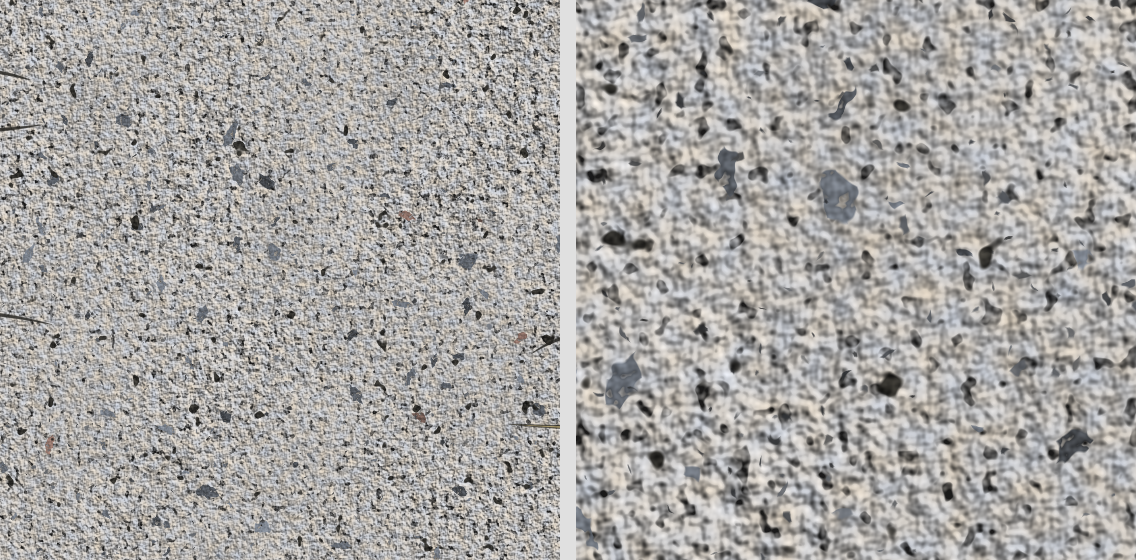
Left, the full canvas; right, a detail of the centre.
Give the GLSL for this texture, as a Shadertoy shader.

```glsl
// Weathered concrete: sunlit gritty mortar with pits, cavities and slate chips.
// Gradient noise gives the relief; hashed polygons in jittered cells give the
// chips and specks; a few curved strands of dry grass lie at the sides.

const vec3  MORTAR_TINT = vec3(1.012, 0.998, 0.984);
const vec3  SLATE_TINT  = vec3(0.93, 0.99, 1.08);
const vec3  RUST_TINT   = vec3(1.25, 0.97, 0.88);
const vec3  CAVITY_DARK = vec3(0.13, 0.125, 0.11);
const vec3  STRAW       = vec3(0.66, 0.59, 0.38);
const vec3  STRAND_DARK = vec3(0.15, 0.145, 0.13);
const vec2  LIGHT_DIR   = vec2(0.6, 0.8);
const float BASE_TONE     = 0.695;
const float GRAIN_ALBEDO  = 0.06;
const float GRAIN_RELIEF  = 0.085;
const float LUMP_RELIEF   = 0.055;
const float PIT_DEPTH     = 0.36;
const float CHIP_CELLS    = 18.0;
const float SPECK_CELLS   = 55.0;
const float EDGE_SOFTNESS = 0.001;
const float TAU = 6.28319;

vec2 hash2(vec2 cell) {
    uvec2 q = uvec2(ivec2(cell) + 32768);
    q = q * 1664525u + 1013904223u;
    q.x += q.y * 1664525u;
    q.y += q.x * 1664525u;
    q ^= q >> 16u;
    q.x += q.y * 1664525u;
    q.y += q.x * 1664525u;
    q ^= q >> 16u;
    return vec2(q >> 8u) / 16777216.0;
}

float cornerSlope(vec2 cell, vec2 offset) {
    float angle = TAU * hash2(cell).x;
    return dot(vec2(cos(angle), sin(angle)), offset);
}

// Gradient noise scaled to roughly unit variance
float noise(vec2 p) {
    vec2 i = floor(p), f = p - i;
    vec2 u = f * f * f * (f * (f * 6.0 - 15.0) + 10.0);
    vec2 e = vec2(1.0, 0.0);
    float low  = mix(cornerSlope(i, f), cornerSlope(i + e.xy, f - e.xy), u.x);
    float high = mix(cornerSlope(i + e.yx, f - e.yx), cornerSlope(i + e.xx, f - e.xx), u.x);
    return 4.5 * mix(low, high, u.y);
}

float grainHeight(vec2 p) {
    return 0.6 * noise(p * 85.0) + 0.55 * noise(p * 170.0 + 31.0) + 0.4 * noise(p * 290.0 + 67.0);
}

float lumpHeight(vec2 p) {
    return noise(p * vec2(36.0, 17.0) + 11.0) + 0.5 * noise(p * vec2(62.0, 40.0) + 5.0);
}

float cavityField(vec2 p) {
    return noise(p * vec2(27.0, 24.0) + 83.0) + 0.5 * noise(p * 72.0 + 19.0);
}

// Angular chips: x is coverage, y a random shade, z a random kind
vec3 chips(vec2 p, float cells, float share, vec2 sizes, float soft) {
    vec3 result = vec3(0.0);
    vec2 home = floor(p * cells);
    for (int n = 0; n < 9; n++) {
        vec2 cell = home + vec2(n % 3, n / 3) - 1.0;
        vec2 seed = cell + cells * 40.0;
        vec2 kind = hash2(seed + 301.0);
        if (kind.x > share) continue;
        vec2 form = hash2(seed + 607.0);
        vec2 turn = hash2(seed + 911.0);
        float size = mix(sizes.x, sizes.y, form.x * form.x * form.x);
        float c = cos(TAU * turn.x), s = sin(TAU * turn.x);
        vec2 q = mat2(c, s, -s, c) * (p - (cell + hash2(seed)) / cells) / size;
        q.y *= mix(1.1, 2.7, form.y);
        float d = -1.0;
        for (int k = 0; k < 6; k++) {
            vec2 side = hash2(seed + 1300.0 + float(k) * 77.0);
            float angle = TAU * (float(k) + 0.8 * side.x) / 6.0;
            d = max(d, dot(q, vec2(cos(angle), sin(angle))) - mix(0.5, 1.05, side.y));
        }
        float cover = 1.0 - smoothstep(-soft, soft, d * size);
        if (cover > result.x) result = vec3(cover, turn.y, kind.x / share);
    }
    return result;
}

void mainImage(out vec4 fragColor, in vec2 fragCoord) {
    vec2 p = fragCoord / iResolution.y;
    float width = iResolution.x / iResolution.y;
    float soft = max(EDGE_SOFTNESS, 0.8 / iResolution.y);

    // Mortar, rougher in patches and towards the sides
    float sides = abs(2.0 * p.x / width - 1.0);
    float rough = clamp(0.35 + 0.25 * noise(p * 4.0 + 7.0) + 0.35 * sides, 0.1, 1.0);
    float grain = grainHeight(p);
    float relief = grain - grainHeight(p + LIGHT_DIR * 0.0032);
    float lumps = lumpHeight(p) - lumpHeight(p + LIGHT_DIR * 0.009);
    float tone = BASE_TONE + 0.012 * noise(p * 9.0 + 3.0);
    tone += (0.8 + 0.4 * rough) * (GRAIN_ALBEDO * grain + GRAIN_RELIEF * relief);
    tone += LUMP_RELIEF * rough * lumps;

    // Pits and the pale rims of cavities
    float pitField = noise(p * vec2(82.0, 70.0) + 47.0) + 0.5 * noise(p * 165.0 + 13.0);
    tone -= PIT_DEPTH * smoothstep(1.1, 2.1, pitField + 0.4 * (rough - 0.5));
    tone += 0.09 * smoothstep(1.4, 2.2, cavityField(p + LIGHT_DIR * 0.009)) * rough;
    tone = min(tone, 0.80 + 0.35 * max(tone - 0.80, 0.0));
    vec3 color = max(tone, 0.1) * (MORTAR_TINT + vec3(0.018, 0.003, -0.02) * noise(p * 60.0 + 91.0));

    // Slate chips and dark specks, partly worn over by mortar
    vec2 warped = p + 0.0009 * vec2(noise(p * 120.0), noise(p * 120.0 + 50.0));
    vec3 chip = chips(warped, CHIP_CELLS, 0.45, vec2(0.005, 0.023), soft);
    vec3 tint = chip.z > 0.95 ? RUST_TINT : SLATE_TINT;
    float chipTone = mix(0.22, 0.52, chip.y) + 0.035 * grain + 0.02 * relief;
    color = mix(color, chipTone * tint, chip.x * smoothstep(-1.7, -0.7, grain) * 0.92);
    vec3 speck = chips(warped, SPECK_CELLS, 0.35, vec2(0.0018, 0.0055), soft);
    color = mix(color, mix(0.14, 0.46, speck.y) * mix(vec3(1.0), SLATE_TINT, speck.z), 0.85 * speck.x);

    // Deep shadowed cavities
    float cavity = smoothstep(2.15, 2.65, cavityField(p) + 0.5 * (rough - 0.5));
    color = mix(color, CAVITY_DARK * (1.0 + 0.3 * grain), 0.9 * cavity);

    // Dry strands entering from alternate sides
    for (int i = 0; i < 5; i++) {
        vec2 place = hash2(vec2(i, 71)), bend = hash2(vec2(i, 137));
        float reach = mix(0.045, 0.095, bend.x);
        float along = (i % 2 == 0 ? p.x : width - p.x) / reach;
        float middle = mix(0.1, 0.9, place.x) + reach * (bend.y - 0.5) * along * (1.0 + 0.4 * along);
        float halfWidth = 0.0032 * sqrt(clamp(1.0 - along, 0.0, 1.0));
        float d = abs(p.y - middle) - halfWidth;
        float body = (1.0 - smoothstep(-soft, soft, d)) * step(along, 1.0);
        float core = i == 3 ? 1.0 - smoothstep(-soft, soft, d + 0.0018) : 0.0;
        color = mix(color, mix(STRAND_DARK, STRAW, core), 0.85 * body);
    }
    fragColor = vec4(clamp(color, 0.0, 1.0), 1.0);
}
```
